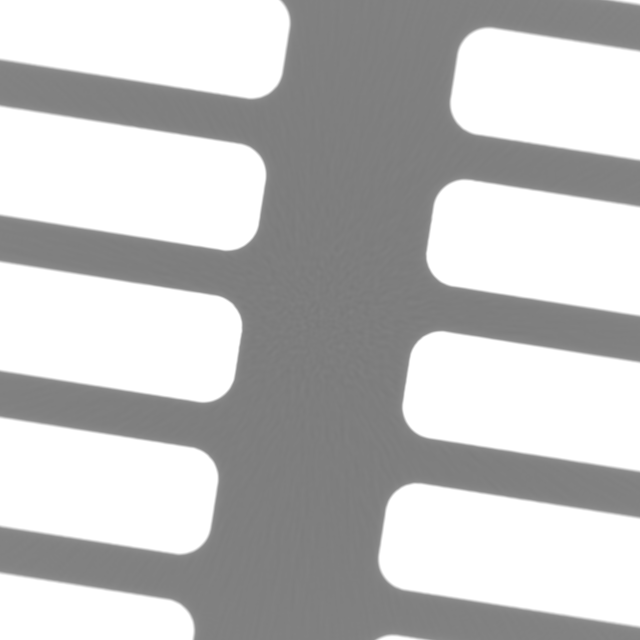
Write a Shadertoy shader that draws this pattern.

```glsl
// A tilted sheet of grey with rows of long white rounded slots, split by a wide bar.
// One rounded-box distance is repeated on a rotated grid; edges soften outward, and
// gradient noise smeared along rays from the centre gives the grey a faint grain.

const float TILT         = 0.1562;               // clockwise turn, radians
const vec2  BAR_ANCHOR   = vec2(0.541, 0.664);   // middle of the bar, on a slot row
const vec2  PITCH        = vec2(0.900, 0.2402);  // spacing along and across the slots
const float BAR_WIDTH    = 0.2656;
const float SLOT_HEIGHT  = 0.1685;
const float SLOT_RADIUS  = 0.0495;

const vec3  SLOT_COLOUR  = vec3(1.0);
const vec3  SHEET_COLOUR = vec3(0.492);
const float OUTER_LIFT   = 0.045;    // brightening of the sheet away from the centre
const float HALO_GAIN    = 0.065;    // pale rim beside each slot
const float HALO_WIDTH   = 0.005;

const float SOFT_INNER   = 0.0020;   // edge half-width at the centre
const float SOFT_OUTER   = 0.0028;   // added per unit of distance from the centre
const float GRAIN_SCALE  = 130.0;
const float GRAIN_GAIN   = 0.030;
const float EDGE_WEAR    = 0.0012;
const float SMEAR        = 0.07;     // relative length of the radial streaks
const int   SMEAR_STEPS  = 6;

vec2 hashGradient(vec2 cell) {
    vec3 h = fract(vec3(cell.xyx) * vec3(0.1031, 0.1030, 0.0973));
    h += dot(h, h.yzx + 33.33);
    return 2.0 * fract((h.xx + h.yz) * h.zy) - 1.0;
}

float gradientNoise(vec2 p) {
    vec2 i = floor(p), f = fract(p);
    vec2 w = f * f * f * (f * (f * 6.0 - 15.0) + 10.0);
    vec2 e = vec2(1.0, 0.0);
    float low  = mix(dot(hashGradient(i), f),
                     dot(hashGradient(i + e.xy), f - e.xy), w.x);
    float high = mix(dot(hashGradient(i + e.yx), f - e.yx),
                     dot(hashGradient(i + e.xx), f - e.xx), w.x);
    return mix(low, high, w.y);
}

// Noise averaged along the ray through the centre
float radialGrain(vec2 fromCentre) {
    float sum = 0.0;
    for (int k = 0; k < SMEAR_STEPS; k++) {
        float t = float(k) / float(SMEAR_STEPS - 1) - 0.5;
        sum += gradientNoise(fromCentre * GRAIN_SCALE * (1.0 + SMEAR * t) + 200.0);
    }
    return sum / float(SMEAR_STEPS);
}

float roundedBox(vec2 p, vec2 halfSize, float radius) {
    vec2 d = abs(p) - halfSize + radius;
    return length(max(d, 0.0)) + min(max(d.x, d.y), 0.0) - radius;
}

// Signed distance to the nearest slot, negative inside
float slotDistance(vec2 p) {
    float c = cos(TILT), s = sin(TILT);
    vec2 d = p - BAR_ANCHOR;
    vec2 q = vec2(c * d.x - s * d.y, s * d.x + c * d.y);
    vec2 cell = vec2(mod(q.x, PITCH.x) - 0.5 * PITCH.x,
                     mod(q.y + 0.5 * PITCH.y, PITCH.y) - 0.5 * PITCH.y);
    vec2 halfSize = 0.5 * vec2(PITCH.x - BAR_WIDTH, SLOT_HEIGHT);
    return roundedBox(cell, halfSize, SLOT_RADIUS);
}

void mainImage(out vec4 fragColor, in vec2 fragCoord) {
    vec2 p = fragCoord / iResolution.y;
    vec2 fromCentre = p - 0.5;
    float reach = length(fromCentre);
    float grain = radialGrain(fromCentre);

    // Sheet: faint radial lift, grain and a pale rim
    float dist = slotDistance(p) + EDGE_WEAR * grain;
    float halo = HALO_GAIN * exp(-max(dist, 0.0) / HALO_WIDTH);
    vec3 sheet = SHEET_COLOUR + OUTER_LIFT * reach * reach + GRAIN_GAIN * grain + halo;

    // Slots: edges blur a little more towards the border
    float soft = max(SOFT_INNER + SOFT_OUTER * reach, 0.75 / iResolution.y);
    float slot = 1.0 - smoothstep(-soft, soft, dist);

    fragColor = vec4(mix(sheet, SLOT_COLOUR, slot), 1.0);
}
```
